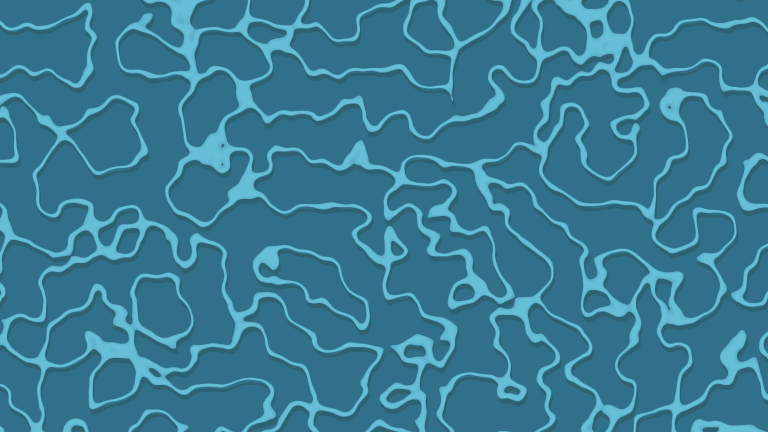
This texture is drawn by a Shadertoy shader. Its source:

```glsl
// Light blue meandering veins with soft drop shadows on a deep teal ground.
#define SCALE 9.6
#define VEIN_WIDTH 0.050
#define WIGGLE 0.30
#define SHADOW_SHIFT vec2(0.003, -0.011)
#define GROUND vec3(0.19, 0.44, 0.54)
#define SHADOW vec3(0.175, 0.385, 0.455)
#define VEIN_RIM vec3(0.36, 0.69, 0.79)
#define VEIN_CORE vec3(0.40, 0.75, 0.84)

float hash(vec2 cell) {
    vec3 q = fract(cell.xyx * vec3(0.1031, 0.1030, 0.0973));
    q += dot(q, q.yzx + 33.33);
    return fract((q.x + q.y) * q.z);
}

// Slope of a random unit direction at a lattice corner
float cornerSlope(vec2 cell, vec2 corner, vec2 f) {
    float angle = 6.2832 * hash(cell + corner);
    return dot(vec2(cos(angle), sin(angle)), f - corner);
}

float gradientNoise(vec2 p) {
    vec2 cell = floor(p), f = fract(p);
    vec2 u = f * f * (3.0 - 2.0 * f);
    float low = mix(cornerSlope(cell, vec2(0, 0), f), cornerSlope(cell, vec2(1, 0), f), u.x);
    float high = mix(cornerSlope(cell, vec2(0, 1), f), cornerSlope(cell, vec2(1, 1), f), u.x);
    return mix(low, high, u.y);
}

// Field whose zero contours are the veins; flat spots swell into knots
float veinField(vec2 p) {
    vec2 q = p * SCALE + 40.0;
    mat2 turn = mat2(0.8, 0.6, -0.6, 0.8);
    return gradientNoise(q) + WIGGLE * gradientNoise(turn * q * 2.1 + 17.3);
}

void mainImage(out vec4 fragColor, in vec2 fragCoord) {
    vec2 p = fragCoord / iResolution.y;

    // Vein mask, smoothed over about one pixel
    float field = veinField(p);
    float level = abs(field);
    float blur = max(fwidth(field), 0.003) * 0.6;
    float vein = 1.0 - smoothstep(VEIN_WIDTH - blur, VEIN_WIDTH + blur, level);

    // Shadow cast down and slightly right
    float castLevel = abs(veinField(p - SHADOW_SHIFT));
    float shade = 1.0 - smoothstep(VEIN_WIDTH * 0.8, VEIN_WIDTH * 1.4, castLevel);

    // Rim to core shading inside each vein
    float core = 1.0 - smoothstep(0.3, 1.0, level / VEIN_WIDTH);
    vec3 color = mix(GROUND, SHADOW, shade);
    color = mix(color, mix(VEIN_RIM, VEIN_CORE, core), vein);
    fragColor = vec4(color, 1.0);
}
```
